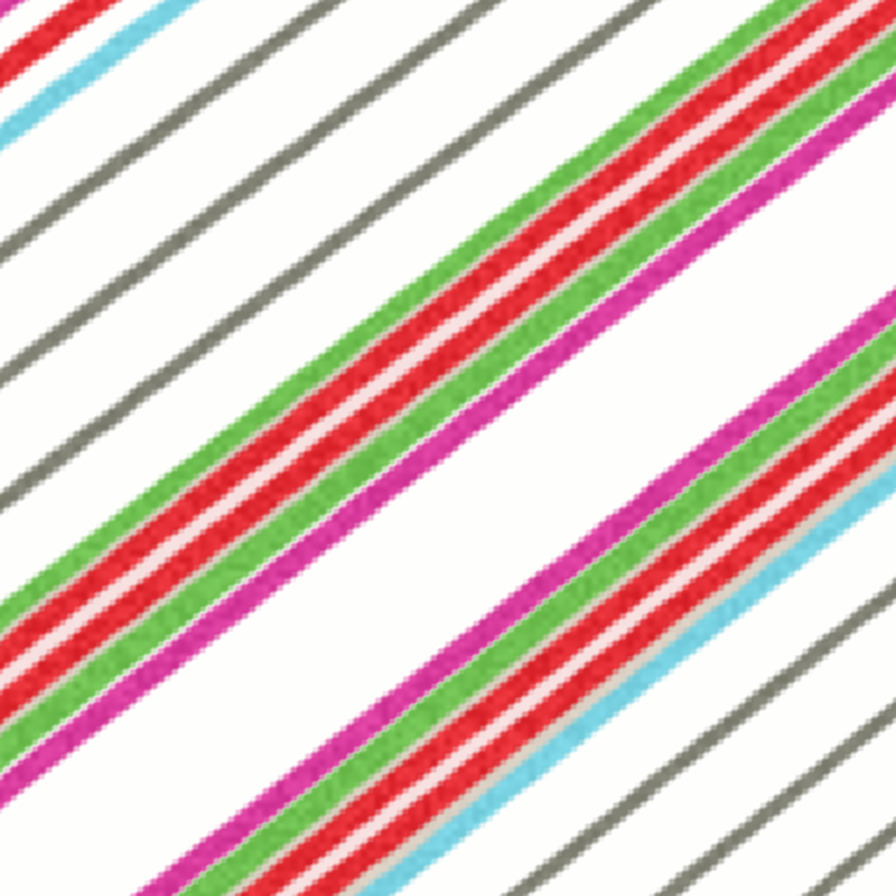
Give the GLSL for this pattern, as a three.js fragment shader.

```glsl
varying vec2 vUv;

float hash(vec2 p) {
  return fract(sin(dot(p, vec2(41.3, 289.1))) * 4375.85);
}

float noise(vec2 p) {
  vec2 i = floor(p), f = smoothstep(0.0, 1.0, fract(p));
  return mix(mix(hash(i), hash(i + vec2(1.0, 0.0)), f.x),
             mix(hash(i + vec2(0.0, 1.0)), hash(i + 1.0), f.x), f.y);
}

// Lays a soft-edged stripe over the base colour.
vec3 stripe(vec3 base, vec3 ink, float across, float center, float halfWidth) {
  float d = abs(across - center);
  return mix(base, ink, 1.0 - smoothstep(halfWidth - 0.0065, halfWidth + 0.0065, d));
}

void main() {
  vec3 red = vec3(0.89, 0.17, 0.20);
  vec3 green = vec3(0.43, 0.75, 0.31);
  vec3 magenta = vec3(0.85, 0.23, 0.61);
  vec3 cyan = vec3(0.47, 0.82, 0.88);
  vec3 gray = vec3(0.50, 0.50, 0.45);
  vec3 beige = vec3(0.86, 0.82, 0.77);
  vec3 pink = vec3(0.97, 0.88, 0.88);

  // Coarse weave that gives the stripes stepped edges
  vec2 grid = vUv * 128.0;
  vec2 p = (floor(grid) + smoothstep(0.1, 0.9, fract(grid))) / 128.0;

  // Distance down the diagonal, slightly steeper towards the lower right
  float down = 1.0 - p.y;
  float slope = 0.757 + 0.036 * (down + 0.78 * p.x);
  float s = down + slope * p.x;
  s += 0.003 * (noise(grid * 0.3) - 0.5);

  vec3 color = vec3(0.995, 0.995, 0.992);

  // Pale ground between the coloured stripes
  color = stripe(color, beige, s, 0.765, 0.075);
  color = stripe(color, pink, s, 0.761, 0.029);
  color = stripe(color, beige, s, 1.256, 0.078);
  color = stripe(color, pink, s, 1.256, 0.028);

  // Three thin gray lines after each cyan one
  for (int i = 0; i < 2; i++) {
    float shift = float(i) * 1.182;
    color = stripe(color, cyan, s, 0.154 + shift, 0.016);
    for (int j = 0; j < 3; j++) {
      color = stripe(color, gray, s, 0.284 + shift + float(j) * 0.139, 0.0115);
    }
  }

  // Corner stripes
  color = stripe(color, magenta, s, 0.003, 0.018);
  color = stripe(color, red, s, 0.081, 0.019);

  // Upper band
  color = stripe(color, green, s, 0.690, 0.015);
  color = stripe(color, red, s, 0.732, 0.017);
  color = stripe(color, red, s, 0.790, 0.018);
  color = stripe(color, magenta, s, 0.885, 0.018);
  color = stripe(color, green, s, 0.840, 0.020);

  // Lower band
  color = stripe(color, magenta, s, 1.137, 0.018);
  color = stripe(color, green, s, 1.178, 0.020);
  color = stripe(color, red, s, 1.228, 0.017);
  color = stripe(color, red, s, 1.284, 0.017);

  // Uneven ink, strongest on saturated stripes
  float inked = 1.0 - min(color.r, min(color.g, color.b));
  color += 0.14 * inked * (noise(grid) - 0.5);

  gl_FragColor = vec4(color, 1.0);
}
```
